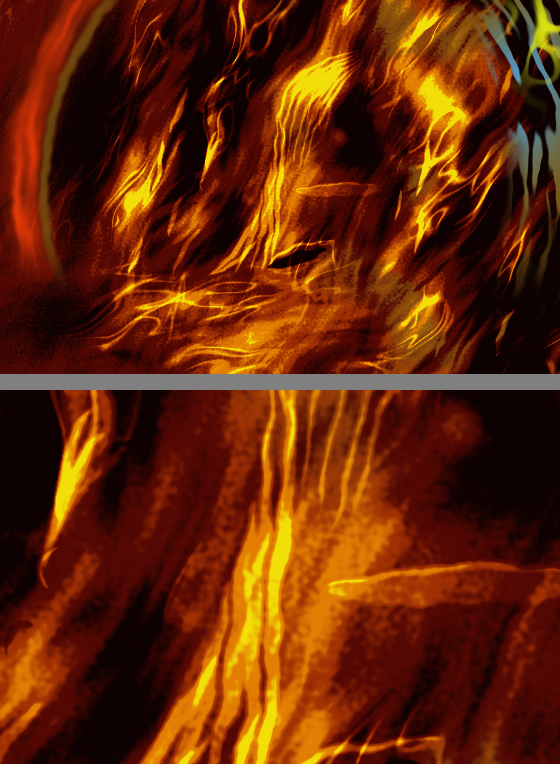
Top: the whole. Bottom: its middle third, enlarged.
This background is drawn by a Shadertoy shader. Its source:

```glsl
// Amber light refracted through curved glass: glows and warped directional
// gradient noise build one "heat" field, sharpened by threads and slivers,
// then coloured by a black-red-amber-yellow ramp.

vec2 hash2(vec2 p) {
  vec3 q = fract(vec3(p.xyx) * vec3(.1031, .1030, .0973));
  q += dot(q, q.yzx + 33.33);
  return fract((q.xx + q.yz) * q.zy);
}

float corner(vec2 cell, vec2 f, vec2 offset) {
  return dot(hash2(cell + offset + 50.) * 2. - 1., f - offset);
}

float noise(vec2 p) {
  vec2 i = floor(p), f = p - i, u = f * f * (3. - 2. * f), x = vec2(1, 0);
  return 1.3 * mix(mix(corner(i, f, x.yy), corner(i, f, x.xy), u.x),
                   mix(corner(i, f, x.yx), corner(i, f, x.xx), u.x), u.y);
}

vec2 wobble(vec2 p) { return vec2(noise(p), noise(p + 31.)); }

// Coordinates along and across a direction
vec2 align(vec2 p, float angle) {
  float c = cos(angle), s = sin(angle);
  return vec2(c * p.x + s * p.y, c * p.y - s * p.x);
}

float glow(vec2 p, vec2 centre, vec2 radius, float angle) {
  vec2 q = align(p - centre, angle) / radius;
  return exp(-dot(q, q));
}

// Bowed streak from a to b, tapering to both ends
float sliver(vec2 p, vec2 a, vec2 b, float bend, float width) {
  float len = distance(a, b);
  vec2 d = (b - a) / len, q = p - a;
  float t = dot(q, d) / len, arch = 4. * t * (1. - t);
  float across = dot(q, vec2(-d.y, d.x)) - bend * arch;
  return smoothstep(.004, -.003, abs(across) - width * arch) * smoothstep(0., .3, arch);
}

// Stretched, wavy noise with bright creases and thin threads
float strands(vec2 p, float angle, float density) {
  vec2 q = align(p, angle);
  q.y += .05 * noise(q * 5.) + .016 * noise(q * vec2(9, 17));
  float broad = noise(q * vec2(2.5, density * .7));
  float fine = noise(q * vec2(6., density * 2.2) + 9.);
  float finest = noise(q * vec2(14., density * 5.));
  float crease = smoothstep(.1, 0., abs(noise(q * vec2(3.5, density) + 21.)));
  float thread = smoothstep(.12, 0., abs(noise(q * vec2(7., density * 2.4) + 60.)));
  float lit = smoothstep(-.05, .3, noise(q * vec2(4., density * .6) + 40.));
  return .58 * broad + .34 * fine + .24 * finest + (.45 * crease + .42 * thread) * lit - .04;
}

vec3 amberRamp(float heat) {
  vec3 c = mix(vec3(.05, .005, .006), vec3(.33, .03, .01), smoothstep(.04, .34, heat));
  c = mix(c, vec3(.63, .19, .01), smoothstep(.36, .55, heat));
  c = mix(c, vec3(.89, .49, .01), smoothstep(.55, .73, heat));
  return mix(c, vec3(.95, .87, .03), smoothstep(.77, .93, heat));
}

void mainImage(out vec4 fragColor, in vec2 fragCoord) {
  vec2 p = fragCoord / iResolution.xy * vec2(1.5, 1);
  vec2 w = p + .018 * wobble(p * 7.) + .007 * wobble(p * 27.);
  vec2 rim = (w - vec2(.78, .5)) * vec2(1, .9);
  float r = length(rim);
  float right = smoothstep(.98, 1.15, p.x), low = smoothstep(.38, .2, w.y) * (1. - right);

  // Strand texture, calmer in the smooth panes
  float fibre = mix(strands(p, 1.1, 13.), strands(p, .95, 13.), right);
  fibre = mix(fibre, strands(p, .25, 10.), low * .65);
  float calm = max(glow(p, vec2(.9, .6), vec2(.15, .2), 0.), smoothstep(.3, .16, p.x - .15 * p.y));
  float heat = .28 + fibre * (1. - .72 * calm);

  // Broad light, then shadow
  heat += .24 * glow(w, vec2(.75, .12), vec2(.5, .18), 0.);
  heat += .25 * glow(w, vec2(.37, .46), vec2(.32, .07), 1.1);
  heat += .5 * glow(w, vec2(.52, .42), vec2(.12, .035), .95);
  heat += .34 * glow(w, vec2(.8, .52), vec2(.13, .12), 0.);
  heat += .5 * glow(w, vec2(.88, .79), vec2(.11, .055), .35);
  heat += .45 * glow(w, vec2(1.07, .96), vec2(.17, .08), 0.);
  heat += .9 * glow(w, vec2(1.15, .76), vec2(.06, .085), .3);
  heat += .3 * glow(w, vec2(1.3, .83), vec2(.14, .06), -.7);
  heat -= .3 * glow(w, vec2(.25, .66), vec2(.3, .12), 1.35);
  heat -= .24 * glow(w, vec2(.6, .72), vec2(.35, .1), 1.1);
  heat -= .24 * glow(w, vec2(1.01, .62), vec2(.06, .15), 0.);
  heat -= .25 * glow(w, vec2(.2, .14), vec2(.16, .1), .3);

  // Lens in the central pane, spindle and dark slit below it
  float lens = distance(w, vec2(.91, .63));
  heat += .3 * smoothstep(.04, .005, lens) - .2 * smoothstep(.11, .07, lens);
  heat += .15 * sliver(w, vec2(.79, .485), vec2(1.03, .48), .005, .016);
  heat += .3 * sliver(w, vec2(.79, .49), vec2(1.02, .488), .016, .002);
  heat -= .5 * sliver(w, vec2(.71, .28), vec2(.88, .34), .008, .016);
  heat += .4 * sliver(w, vec2(.71, .28), vec2(.9, .36), .035, .004);

  // Folds fanning from the top of the pane and rising beside it
  for (float i = 0.; i < 6.; i++) {
    vec2 h = hash2(vec2(i, 4));
    heat += .28 * sliver(w, vec2(.98, .875 - .006 * i), vec2(.735 + .016 * i, .54 + .04 * h.x), .012 * i - .085, .004);
    heat += .3 * sliver(w, vec2(.75 - .012 * i, .72 - .07 * i), vec2(.7 - .035 * i + .04 * h.y, .26), .02 * h.x, .007);
  }

  // Scattered splinters on both flanks
  for (float i = 0.; i < 70.; i++) {
    vec2 h = hash2(vec2(i, 17)), k = hash2(vec2(i, 53));
    float angle = .7 + .7 * k.x;
    vec2 a = mod(i, 2.) < 1. ? vec2(.2 + .26 * h.x + .22 * h.y, .2 + .55 * h.y) : vec2(1. + .35 * h.x, .8 * h.y);
    vec2 b = a + (.04 + .14 * k.y) * vec2(cos(angle), sin(angle));
    heat += (.7 * k.x - .22) * sliver(w, a, b, .03 * h.x - .015, .002 + .007 * k.y);
  }

  // Dark surround at the right, film grain, ramp and olive tint
  heat -= .5 * smoothstep(.6, .74, r) * smoothstep(1.1, 1.3, p.x);
  heat += .09 * noise(p * 150.);
  vec3 col = amberRamp(heat), olive = vec3(.48, .34, .06);
  float mossy = smoothstep(-.1, .3, noise(w * 6. + 70.)) * smoothstep(.8, 1.25, p.x + .3 * p.y);
  col = mix(col, olive, .7 * mossy * smoothstep(.3, .45, heat) * smoothstep(.8, .65, heat));

  // Red and olive arcs of the left rim
  float leftRim = smoothstep(.42, .25, p.x) * smoothstep(.2, .4, p.y);
  float ember = exp(-pow((r - .715) / .045, 2.)) * (.75 + .7 * noise(vec2(rim.y * 6., r * 40.)));
  col = mix(col, vec3(.88, .22, .03), leftRim * clamp(ember, 0., 1.));
  col = mix(col, olive, leftRim * .75 * smoothstep(.02, .004, abs(r - .66)));

  // Olive, blue and green glints of the right rim
  float glint = smoothstep(.04, .25, noise(vec2(rim.y * 7., r * 42.) + 6.));
  glint *= smoothstep(1.18, 1.32, p.x) * smoothstep(.56, .64, r) * smoothstep(.1, .5, p.y);
  col = mix(col, mix(olive, vec3(.3, .6, .8), glow(p, vec2(1.4, .76), vec2(.12, .2), 0.)), glint);
  float curl = smoothstep(.08, .02, abs(noise(w * 9. + 2.)));
  col = mix(col, vec3(.85, .88, .08), curl * glow(p, vec2(1.46, .93), vec2(.09, .13), 0.));
  fragColor = vec4(col, 1);
}
```
